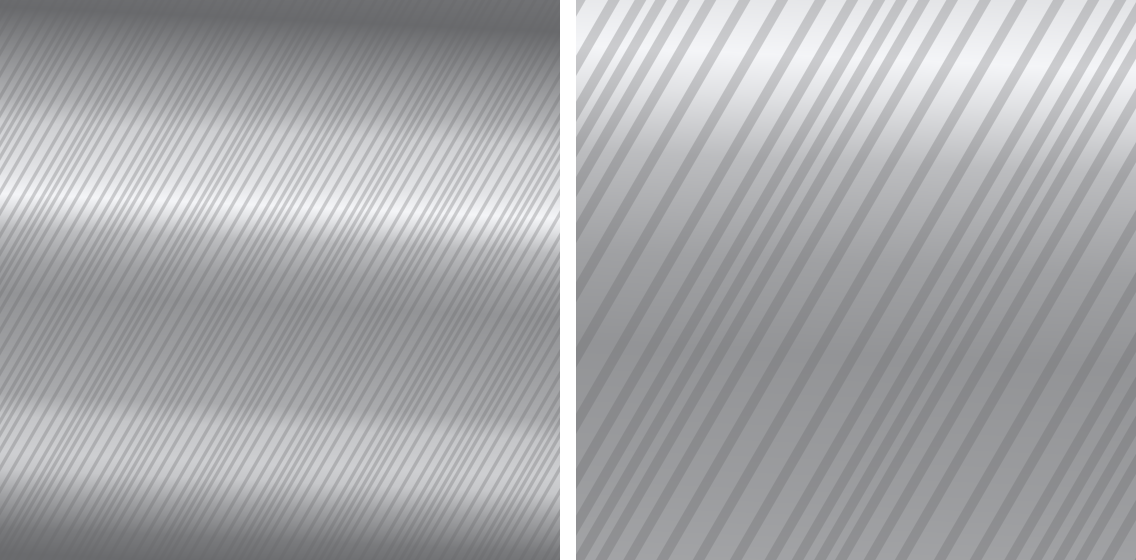
Left, the full canvas; right, a detail of the centre.
This texture is drawn by a WebGL 1 fragment shader. Its source:

```glsl
precision highp float;
// Brushed steel sheet: tilted soft light bands under slanted, unevenly spaced grooves.

uniform vec2 u_resolution;

const float BAND_TILT = 0.045;      // drop of the light bands across the canvas
const float CLUSTERS = 7.0;         // groove clusters across the canvas
const float GROOVES = 8.0;          // grooves in each cluster
const float CLUSTER_PULL = 0.36;    // crowding towards each cluster centre
const float SPACING_JITTER = 0.08;  // random shift, in groove spacings
const float GROOVE_RUN = 0.577;     // sideways run per unit of height
const float GROOVE_HALF_WIDTH = 0.0030;
const float GROOVE_OPACITY = 0.29;
const vec3 GROOVE_COLOR = vec3(0.40, 0.40, 0.41);
const vec3 STEEL_TINT = vec3(-0.004, 0.0, 0.010);
const float TAU = 6.2831853;

float hash(float n) {
  return fract(sin(n * 12.9898) * 43758.547);
}

// Fades the tone so far into the next stop between two heights.
float ramp(float tone, float next, float from, float to, float t) {
  return mix(tone, next, clamp((t - from) / (to - from), 0.0, 1.0));
}

// Steel brightness, with t running from the top edge down.
float steelTone(float t) {
  float tone = 0.445;
  tone = ramp(tone, 0.415, -0.020, 0.035, t);
  tone = ramp(tone, 0.580, 0.035, 0.130, t);
  tone = ramp(tone, 0.690, 0.130, 0.195, t);
  tone = ramp(tone, 0.810, 0.195, 0.240, t);
  tone = ramp(tone, 0.895, 0.240, 0.330, t);
  tone = ramp(tone, 0.960, 0.330, 0.368, t);
  tone = ramp(tone, 0.885, 0.368, 0.392, t);
  tone = ramp(tone, 0.740, 0.392, 0.430, t);
  tone = ramp(tone, 0.630, 0.430, 0.490, t);
  tone = ramp(tone, 0.580, 0.490, 0.545, t);
  tone = ramp(tone, 0.615, 0.545, 0.630, t);
  tone = ramp(tone, 0.670, 0.630, 0.725, t);
  tone = ramp(tone, 0.775, 0.725, 0.765, t);
  tone = ramp(tone, 0.810, 0.765, 0.830, t);
  tone = ramp(tone, 0.780, 0.830, 0.860, t);
  tone = ramp(tone, 0.635, 0.860, 0.905, t);
  tone = ramp(tone, 0.480, 0.905, 0.965, t);
  return ramp(tone, 0.420, 0.965, 1.010, t);
}

// Distance at right angles to the nearest groove's centre line.
float grooveDistance(vec2 p) {
  float count = CLUSTERS * GROOVES;
  float across = (p.x - p.y * GROOVE_RUN) * count;
  float nearest = count;
  for (int i = -1; i <= 2; i++) {
    float id = floor(across) + float(i);
    float center = id - CLUSTER_PULL * sin(TAU * id / GROOVES);
    center += SPACING_JITTER * (hash(id) - 0.5);
    nearest = min(nearest, abs(across - center));
  }
  return nearest / (count * sqrt(1.0 + GROOVE_RUN * GROOVE_RUN));
}

void main() {
  vec2 p = gl_FragCoord.xy / u_resolution;
  float edge = 0.7 / min(u_resolution.x, u_resolution.y);

  // Light bands
  float t = 1.0 - p.y - BAND_TILT * (p.x - 0.5);
  vec3 color = vec3(steelTone(t)) + STEEL_TINT;

  // Grooves
  float d = grooveDistance(p) - GROOVE_HALF_WIDTH;
  float groove = 1.0 - smoothstep(-edge, edge, d);
  color = mix(color, GROOVE_COLOR, groove * GROOVE_OPACITY);

  gl_FragColor = vec4(color, 1.0);
}
```
